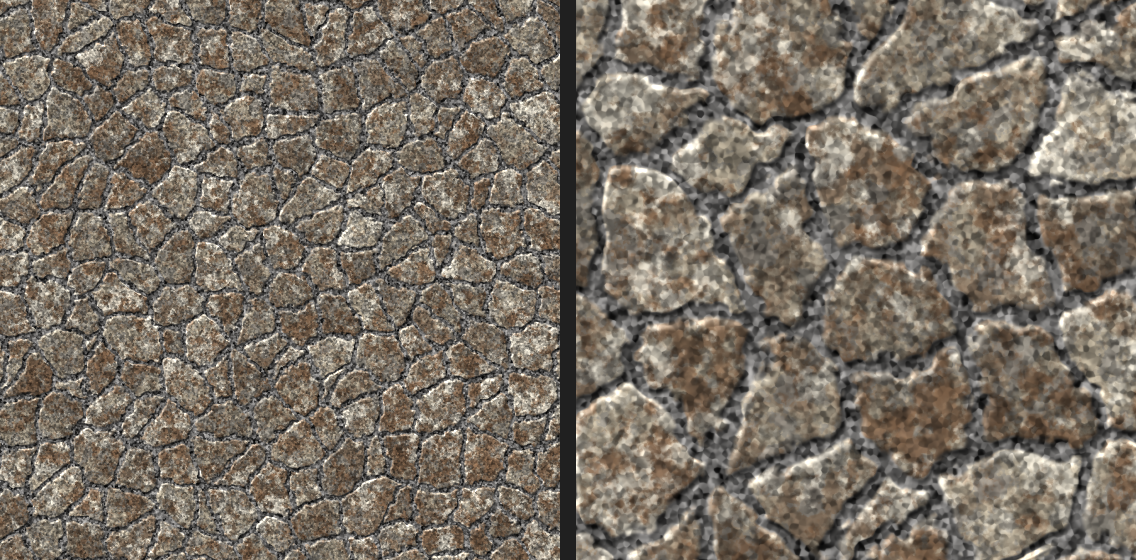
Left: the whole. Right: its middle third, enlarged.
Give the GLSL for this texture, as a WebGL 2 fragment shader.

```glsl
#version 300 es
precision highp float;
// Irregular paving of weathered brown-grey stones set in gritty grey mortar.
// Stones are cells of a weighted Voronoi diagram with frayed outlines, lit
// from the upper left; smooth cellular noise gives stains, rust and grain.

uniform vec2 u_resolution;
out vec4 fragColor;

vec3 hash3(vec2 c) {
    vec3 q = fract(c.xyx * vec3(0.1031, 0.1030, 0.0973));
    q += dot(q, q.yxz + 33.33);
    return fract((q.xxy + q.yzz) * q.zyx);
}

// Smooth cellular noise: three random values blended between scattered seeds
vec3 cellNoise(vec2 p) {
    vec2 cell = floor(p);
    vec4 sum = vec4(0.0);
    for (int y = -1; y <= 1; y++)
    for (int x = -1; x <= 1; x++) {
        vec2 c = cell + vec2(x, y);
        vec2 toSeed = c + hash3(c + 71.0).xy - p;
        float weight = exp(-6.0 * dot(toSeed, toSeed));
        sum += weight * vec4(hash3(c + 13.0), 1.0);
    }
    return sum.xyz / sum.w;
}

// Four octaves of cellular noise, each turned against the last
vec3 mottling(vec2 p) {
    vec3 sum = vec3(0.0);
    float amplitude = 0.4;
    for (int i = 0; i < 4; i++) {
        sum += amplitude * cellNoise(p);
        p = mat2(1.6, 1.2, -1.2, 1.6) * p + 19.0;
        amplitude *= 0.72;
    }
    return sum / 1.045;
}

float smoothMin(float a, float b, float k) {
    float h = max(k - abs(a - b), 0.0) / k;
    return min(a, b) - 0.25 * h * h * k;
}

// Seed of a stone: position relative to p, and its size weight
vec3 stoneSeed(vec2 c, vec2 p) {
    vec3 h = hash3(c + 5.0);
    return vec3(c + 0.06 + 0.88 * h.xy - p, 0.3 * h.z);
}

// Distance from p to the edge of its stone; also gives the stone's cell
float stoneEdge(vec2 p, out vec2 stone) {
    // Bend the rows, then fray the outlines
    vec2 q = p + 0.013 * sin(p.yx * vec2(13.0, 11.0) + vec2(0.6, 2.1))
               + 0.006 * sin(p.yx * vec2(29.0, 33.0) + p * 9.0);
    q += 0.010 * (cellNoise(p * 48.0).xy - 0.5);
    q += 0.006 * (cellNoise(p * 125.0).xy - 0.5);
    q *= 14.5;

    vec2 home = floor(q);
    vec3 nearest = vec3(0.0);
    float best = 1e5;
    for (int y = -2; y <= 2; y++)
    for (int x = -2; x <= 2; x++) {
        vec2 c = home + vec2(x, y);
        vec3 s = stoneSeed(c, q);
        float power = dot(s.xy, s.xy) - s.z;
        if (power < best) {
            best = power;
            nearest = s;
            stone = c;
        }
    }

    float edge = 1.0;
    for (int y = -2; y <= 2; y++)
    for (int x = -2; x <= 2; x++) {
        vec2 c = home + vec2(x, y);
        if (c == stone) continue;
        vec3 s = stoneSeed(c, q);
        float gap = (dot(s.xy, s.xy) - s.z - best) / (2.0 * length(s.xy - nearest.xy));
        edge = smoothMin(edge, gap, 0.07);
    }
    return edge / 14.5;
}

float relief(float edge) {
    return smoothstep(0.0022, 0.0075, edge);
}

void main() {
    vec2 p = gl_FragCoord.xy / u_resolution.y;
    vec2 stone, unused;
    float edge = stoneEdge(p, stone);
    float rim = relief(edge) - relief(stoneEdge(p + vec2(-0.0017, 0.0028), unused));
    vec3 tone = hash3(stone + 37.0);

    // Fine grit shared by stone and mortar
    float grit = 0.6 * cellNoise(p * 330.0).x + 0.4 * cellNoise(p * 170.0 + 7.0).y - 0.5;

    // Stone: brown to tan, with grey wear, pale lichen and rust
    vec3 stain = mottling(p * 22.0);
    vec3 fleck = mottling(p * 75.0 + 31.0);
    float tan = smoothstep(0.36, 0.62, 0.5 * (stain.x + fleck.x) + 0.13 * (tone.x - 0.5));
    vec3 color = mix(vec3(0.41, 0.35, 0.29), vec3(0.56, 0.525, 0.46), tan);
    color = mix(color, vec3(0.44, 0.43, 0.41), 0.7 * smoothstep(0.47, 0.62, fleck.y));
    float rust = smoothstep(0.48, 0.64, 0.5 * (stain.y + fleck.z) + 0.12 * (tone.y - 0.5));
    color = mix(color, vec3(0.39, 0.29, 0.21), 0.75 * rust);
    float lichen = smoothstep(0.53, 0.68, 0.6 * stain.z + 0.4 * fleck.x + 0.08 * (tone.z - 0.5));
    color = mix(color, vec3(0.72, 0.70, 0.65), 0.8 * lichen);
    color *= (0.93 + 0.14 * tone.z) * (1.0 + 1.1 * grit);

    // Mortar: neutral grey, darker in the hollows, with coarser contrast
    vec3 mortar = vec3(0.375, 0.37, 0.365) * (1.0 + 2.1 * grit);
    color = mix(mortar, color, smoothstep(0.0030, 0.0058, edge));

    // Lit and shaded bevels
    color += vec3(0.34, 0.335, 0.32) * max(rim, 0.0) * (1.0 + grit);
    color *= 1.0 - 0.6 * max(-rim, 0.0);
    fragColor = vec4(clamp(color, 0.0, 1.0), 1.0);
}
```
